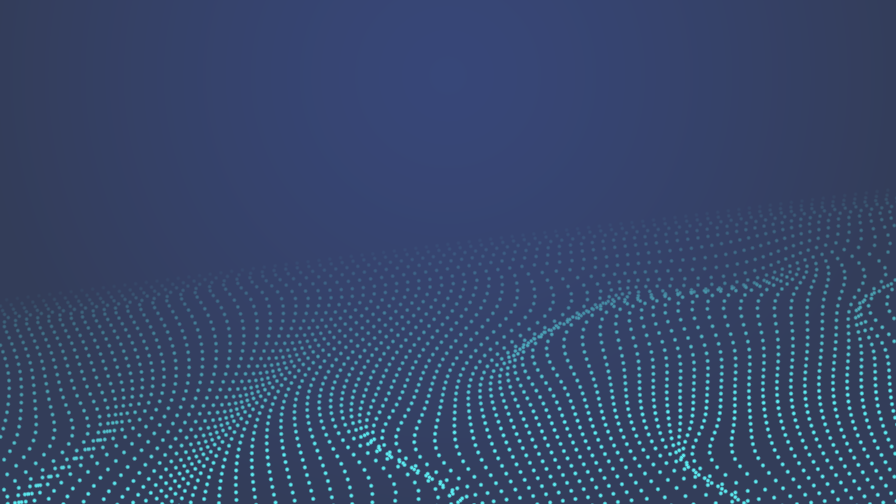
Write a WebGL 2 fragment shader that draws this background.

```glsl
#version 300 es
precision highp float;
// A tilted sheet of glowing dots recedes into a dusky blue radial gradient.
// Grid points are bent by a wave and pinched along a few folds; each pixel
// searches the nearby grid points for the dot that covers it.
uniform vec2 u_resolution;
out vec4 fragColor;

#define COLUMN_STEP 0.0212
#define COLUMN_SPREAD 0.012
#define ROW_STEP 0.0108
#define ROW_GROWTH 0.00007
#define WAVE_SWAY 0.056
#define WAVE_LIFT 0.014
#define FOLD_WIDTH 0.075
#define FOLD_SQUEEZE 1.08
#define FOLD_SHEAR 2.0
#define DOT_RADIUS 0.0036
#define DOT_SOFTNESS 1.7
#define FADE_DEPTH 0.40

const float PI = 3.14159265;
const float CENTER_X = 0.889;
const int ROW_REACH = 7;
const int COLUMN_REACH = 6;
const vec3 GLOW_BLUE = vec3(0.217, 0.277, 0.470);
const vec3 DUSK_BLUE = vec3(0.200, 0.238, 0.350);
const vec3 DOT_CYAN = vec3(0.36, 0.92, 0.94);

// Folds: center x, center y, angle, half length
const int FOLD_COUNT = 6;
const vec4 FOLDS[FOLD_COUNT] = vec4[](
    vec4(1.120, 0.355, 0.46, 0.13),
    vec4(1.400, 0.423, 0.11, 0.18),
    vec4(0.127, 0.074, 0.62, 0.14),
    vec4(0.822, 0.069, -0.50, 0.12),
    vec4(1.424, 0.035, -0.55, 0.09),
    vec4(1.770, 0.437, 0.50, 0.07));

// Height of the sheet's far edge, which climbs to the right
float farEdge(float x) {
    return 0.415 + 0.124 * x;
}

float columnStep(float depth) {
    return COLUMN_STEP + COLUMN_SPREAD * depth;
}

// Rows stand farther apart as they come nearer
float rowDepth(float row) {
    return row * (ROW_STEP + ROW_GROWTH * row);
}

float rowAt(float depth) {
    float root = sqrt(ROW_STEP * ROW_STEP + 4.0 * ROW_GROWTH * max(depth, 0.0));
    return (root - ROW_STEP) / (2.0 * ROW_GROWTH);
}

// Sway of the columns, longer when near; the left part runs out of step
vec2 wave(vec2 p) {
    float depth = max(farEdge(p.x) - p.y, 0.0);
    float crest = 0.25 + 0.18 * max(p.x - 0.8, 0.0);
    float shift = 0.85 * PI * (1.0 - smoothstep(0.26, 0.68, p.x));
    float phase = PI * (sqrt(depth) - crest) / 0.29 - shift;
    float strength = smoothstep(0.0, 0.08, depth);
    return strength * vec2(WAVE_SWAY * cos(phase), -WAVE_LIFT * sin(phase));
}

// Draws points toward each fold line and slides them along it
vec2 pinch(vec2 p) {
    vec2 offset = vec2(0.0);
    for (int k = 0; k < FOLD_COUNT; k++) {
        vec4 fold = FOLDS[k];
        vec2 along = vec2(cos(fold.z), sin(fold.z));
        vec2 across = vec2(-along.y, along.x);
        vec2 local = p - fold.xy;
        float s = dot(local, across) / FOLD_WIDTH;
        float t = dot(local, along) / fold.w;
        float pull = s * FOLD_WIDTH * exp(-s * s - t * t);
        offset += pull * (FOLD_SHEAR * sign(fold.z) * along - FOLD_SQUEEZE * across);
    }
    return offset;
}

// Place of one grid point on the canvas
vec2 gridPoint(float column, float depth) {
    float x = CENTER_X + column * columnStep(depth);
    vec2 p = vec2(x, farEdge(x) - depth);
    p += wave(p);
    return p + pinch(p);
}

// Strongest dot covering a point, fading toward the far edge
float dots(vec2 p, float pixel) {
    if (farEdge(p.x) - p.y < -0.03) return 0.0;
    vec2 source = p - wave(p);
    source = p - wave(source);
    source = p - wave(source);
    float homeRow = round(rowAt(farEdge(source.x) - source.y));
    float light = 0.0;
    for (int j = -ROW_REACH; j <= ROW_REACH; j++) {
        float row = homeRow + float(j);
        if (row < 0.0) continue;
        float depth = rowDepth(row);
        float homeColumn = round((source.x - CENTER_X) / columnStep(depth));
        float fade = min(pow(depth / FADE_DEPTH, 0.85), 1.0);
        float radius = DOT_RADIUS * mix(0.85, 1.0, fade);
        for (int i = -COLUMN_REACH; i <= COLUMN_REACH; i++) {
            float gap = distance(p, gridPoint(homeColumn + float(i), depth));
            float cover = clamp((radius - gap) / (DOT_SOFTNESS * pixel) + 0.5, 0.0, 1.0);
            light = max(light, fade * cover);
        }
    }
    return light;
}

void main() {
    vec2 p = gl_FragCoord.xy / u_resolution.y;
    float glow = clamp(distance(p, vec2(CENTER_X, 0.85)) / 0.92, 0.0, 1.0);
    vec3 color = mix(GLOW_BLUE, DUSK_BLUE, pow(glow, 1.35));
    color = mix(color, DOT_CYAN, dots(p, 1.0 / u_resolution.y));
    fragColor = vec4(color, 1.0);
}
```
